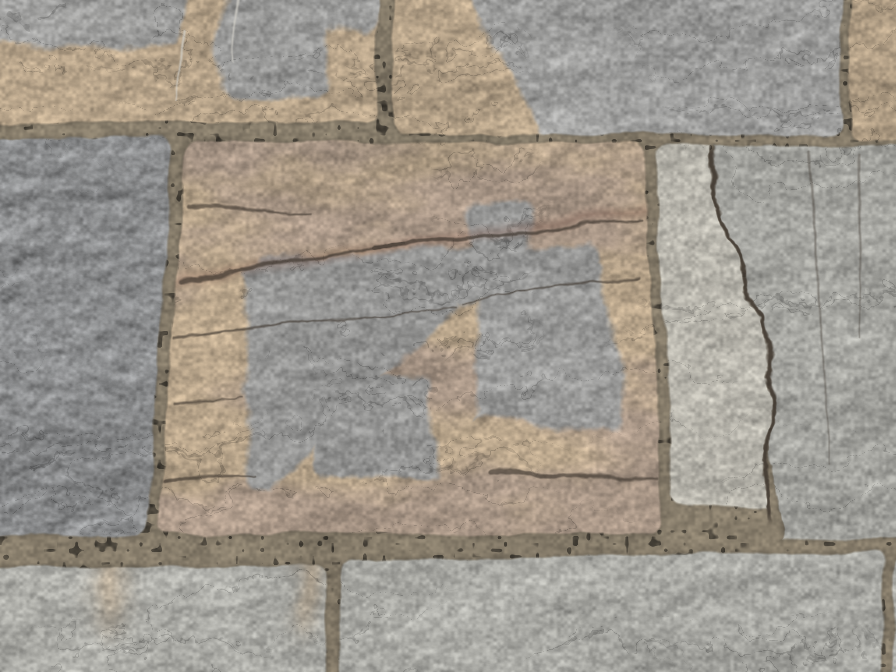
Give the GLSL for this texture, as a WebGL 1 fragment shader.

```glsl
precision highp float;
// Weathered wall of grey and tan stone blocks with gritty mortar and cracks.
uniform vec2 u_resolution;

const vec3 MORTAR = vec3(0.53, 0.49, 0.42);
const vec3 TAN = vec3(0.71, 0.635, 0.535);
const vec3 GREY = vec3(0.605, 0.605, 0.60);
const vec3 DARK_GREY = vec3(0.535, 0.54, 0.545);
const vec3 PALE_GREY = vec3(0.655, 0.655, 0.635);
const vec3 SLAB = vec3(0.71, 0.70, 0.665);
const vec3 CRACK = vec3(0.25, 0.22, 0.19);
const vec3 RUST = vec3(0.50, 0.37, 0.32);
const float CORNER = 0.018;
const float EDGE_SOFT = 0.0025;
const float PATCH_SOFT = 0.006;
const float RELIEF = 0.85;
const float GRAIN = 0.20;

float hash(vec2 p) {
  vec3 q = fract(vec3(p.xyx) * 0.1031);
  q += dot(q, q.yzx + 33.33);
  return fract((q.x + q.y) * q.z);
}

float noise(vec2 p) {
  vec2 i = floor(p), f = fract(p);
  f = f * f * (3.0 - 2.0 * f);
  return mix(mix(hash(i), hash(i + vec2(1, 0)), f.x),
             mix(hash(i + vec2(0, 1)), hash(i + 1.0), f.x), f.y);
}

float fbm(vec2 p) {
  float sum = 0.0, amp = 0.5;
  for (int i = 0; i < 5; i++) {
    sum += amp * noise(p);
    p = mat2(1.6, 1.2, -1.2, 1.6) * p + 7.3;
    amp *= 0.5;
  }
  return sum;
}

// Box given as left, bottom, right, top; its sides lean with height.
float block(vec2 p, vec4 b, vec2 lean) {
  b.xz += lean * (p.y - 0.5);
  vec2 q = abs(p - 0.5 * (b.xy + b.zw)) - 0.5 * (b.zw - b.xy) + CORNER;
  return length(max(q, 0.0)) + min(max(q.x, q.y), 0.0) - CORNER;
}

float cover(float d, float soft) { return smoothstep(soft, -soft, d); }

float line(vec2 p, vec2 a, vec2 b, float width) {
  vec2 ab = b - a;
  float t = clamp(dot(p - a, ab) / dot(ab, ab), 0.0, 1.0);
  return cover(length(p - a - ab * t) - width * (1.0 - 0.6 * t), 0.002);
}

void lay(inout vec3 col, inout float nearest, float d, vec3 stone) {
  col = mix(col, stone, cover(d, EDGE_SOFT));
  nearest = min(nearest, d);
}

float height(vec2 p) {
  return fbm(p * vec2(11.0, 19.0)) + 0.35 * fbm(p * vec2(45.0, 60.0) + 9.0);
}

// Grey stain on the central tan block.
float centreStain(vec2 p) {
  float left = block(p, vec4(0.365, 0.265, 0.69, 0.60), vec2(0.0));
  left = max(left, dot(p - vec2(0.695, 0.555), vec2(0.70, -0.71)));
  float d = min(left, block(p, vec4(0.47, 0.29, 0.648, 0.435), vec2(0.0)));
  d = min(d, block(p - vec2(0.0, 0.06 * (p.x - 0.6)), vec4(0.39, 0.545, 0.885, 0.625), vec2(0.0)));
  float right = block(p, vec4(0.709, 0.355, 0.912, 0.62), vec2(0.0, -0.16));
  right = max(right, 0.385 - 0.22 * abs(p.x - 0.72) + 0.0 - p.y);
  d = min(d, right);
  return min(d, block(p, vec4(0.698, 0.60, 0.785, 0.705), vec2(0.0)));
}

void main() {
  vec2 p = gl_FragCoord.xy / u_resolution.y;
  vec2 wob = vec2(fbm(p * 16.0), fbm(p * 16.0 + 31.0)) - 0.48;
  vec2 e = p + 0.016 * wob;
  vec2 s = p + 0.045 * wob;
  vec2 c = p + vec2(0.01, 0.022) * wob;
  vec3 col = MORTAR;
  float near = 1.0;

  // Top course
  float stain = min(block(s, vec4(-0.2, 0.935, 0.27, 1.2), vec2(0.0)),
                    block(s, vec4(0.33, 0.855, 0.485, 1.2), vec2(0.0)));
  stain = min(stain, block(s, vec4(0.33, 0.955, 0.56, 1.2), vec2(0.0)));
  lay(col, near, block(e, vec4(-0.2, 0.817, 0.562, 1.2), vec2(0.0)), mix(TAN, GREY, cover(stain, PATCH_SOFT)));
  float tanSide = s.x - 0.70 - 0.5 * (1.0 - s.y);
  lay(col, near, block(e, vec4(0.586, 0.80, 1.252, 1.2), vec2(0.0)), mix(GREY, TAN, cover(tanSide, PATCH_SOFT)));
  lay(col, near, block(e, vec4(1.265, 0.79, 1.6, 1.2), vec2(0.0)), TAN * 0.95);

  // Middle course, split on the right by a deep fissure
  float leftStone = block(e, vec4(-0.2, 0.203, 0.238, 0.795), vec2(0.064));
  lay(col, near, leftStone, DARK_GREY);
  float centre = block(e, vec4(0.256, 0.205, 0.972, 0.788), vec2(0.075, -0.054));
  vec3 tanTone = mix(TAN, vec3(0.65, 0.58, 0.52), smoothstep(0.40, 0.65, fbm(p * vec2(4.0, 9.0))));
  lay(col, near, centre, mix(tanTone, GREY * 0.97, cover(centreStain(s), PATCH_SOFT)));
  float fissure = 1.047 + 0.1 * smoothstep(0.8, 0.4, p.y) - 0.015 * smoothstep(0.4, 0.3, p.y);
  float gap = 0.005 + 0.022 * smoothstep(0.36, 0.21, p.y);
  float across = s.x - fissure;
  lay(col, near, max(block(e, vec4(0.988, 0.245, 1.3, 0.784), vec2(-0.054, 0.0)), across), SLAB);
  lay(col, near, max(block(e, vec4(1.0, 0.198, 1.6, 0.784), vec2(0.0)), gap - across), PALE_GREY * 0.97);

  // Bottom course
  float streak = exp(-pow((s.x - 0.17) / 0.025, 2.0)) + exp(-pow((s.x - 0.46) / 0.022, 2.0));
  streak *= smoothstep(0.03, 0.12, s.y);
  lay(col, near, block(e, vec4(-0.2, -0.2, 0.487, 0.157), vec2(0.0)), mix(PALE_GREY, TAN, 0.6 * streak));
  lay(col, near, block(e - vec2(0.0, 0.016 * (e.x - 0.5)), vec4(0.508, -0.2, 1.314, 0.166), vec2(0.0)), PALE_GREY);
  lay(col, near, block(e, vec4(1.33, -0.2, 1.6, 0.175), vec2(0.0)), PALE_GREY);

  // Carved relief, bedding lines and grain
  float stone = cover(near, EDGE_SOFT);
  float rough = 1.0 + 0.6 * cover(leftStone, 0.004);
  float slope = height(p) - height(p + vec2(-0.003, 0.006));
  float light = 1.0 + RELIEF * rough * slope * mix(0.6, 1.0, stone);
  float bed = abs(fbm(vec2(p.x * 2.5, p.y * 15.0 - p.x) + 1.5 * wob.yx) - 0.48);
  light -= 0.16 * stone * smoothstep(0.012, 0.0, bed) * smoothstep(0.4, 0.6, noise(p * 7.0));
  light += 0.16 * (fbm(p * 6.0 + 3.0) - 0.48);
  light += GRAIN * (noise(p * 190.0) - 0.5) + 0.5 * GRAIN * (noise(p * 85.0) - 0.5);
  float pits = smoothstep(0.76, 0.88, noise(p * 105.0 + 17.0));
  light -= (1.0 - stone) * (0.45 * pits + 0.16 * exp(-max(near, 0.0) / 0.004));
  col *= light;

  // Cracks and pale veins
  float rust = line(c, vec2(0.27, 0.583), vec2(0.60, 0.638), 0.0035)
             + line(c, vec2(0.56, 0.632), vec2(0.955, 0.675), 0.0035);
  col = mix(col, RUST, 0.45 * cover(abs(c.y - 0.59 - 0.15 * (c.x - 0.3)) - 0.006, 0.012) * cover(centre, 0.004));
  float dark = line(c, vec2(0.28, 0.69), vec2(0.46, 0.68), 0.003)
             + line(c, vec2(0.26, 0.50), vec2(0.68, 0.545), 0.002)
             + line(c, vec2(0.95, 0.59), vec2(0.69, 0.55), 0.002)
             + line(c, vec2(0.245, 0.285), vec2(0.38, 0.292), 0.003)
             + line(c, vec2(0.73, 0.298), vec2(0.98, 0.285), 0.004)
             + line(c, vec2(0.26, 0.40), vec2(0.36, 0.405), 0.002);
  float hair = line(c, vec2(1.205, 0.775), vec2(1.235, 0.31), 0.002)
             + line(c, vec2(1.278, 0.77), vec2(1.28, 0.50), 0.002);
  col = mix(col, CRACK, clamp(0.7 * rust + 0.65 * dark + 0.4 * hair, 0.0, 0.8));
  float inFissure = cover(abs(across - 0.003) - 0.0035, 0.0025) * smoothstep(0.21, 0.24, p.y) * smoothstep(0.79, 0.77, p.y);
  col = mix(col, CRACK, 0.85 * inFissure);
  float vein = line(c, vec2(0.275, 0.95), vec2(0.263, 0.85), 0.002) + line(c, vec2(0.352, 1.0), vec2(0.347, 0.91), 0.002);
  col = mix(col, vec3(0.82, 0.81, 0.78), 0.7 * clamp(vein, 0.0, 1.0));
  gl_FragColor = vec4(clamp(col, 0.0, 1.0), 1.0);
}
```
